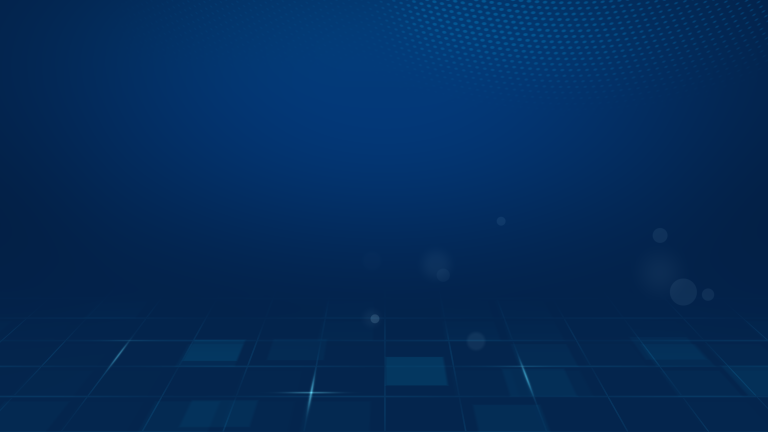
Give the GLSL for this background, as a WebGL 1 fragment shader.

```glsl
precision highp float;
// Deep blue stage: an elliptical glow over a tiled floor in perspective,
// with a curved halftone sheet along the top and soft lens discs in the air.
// Positions are in canvas heights; the floor uses 1 / depth-below-horizon.

uniform vec2 u_resolution;

#define NIGHT vec3(0.010, 0.135, 0.293)
#define GLOW vec3(0.010, 0.220, 0.470)
#define DOT_COLOR vec3(0.010, 0.400, 0.640)
#define LINE_COLOR vec3(0.020, 0.100, 0.115)
#define TILE_COLOR vec3(0.000, 0.120, 0.130)
#define GLINT_COLOR vec3(0.200, 0.360, 0.340)
#define DISC_COLOR vec3(0.080, 0.088, 0.080)
#define GLOW_CENTER vec2(0.89, 0.80)
#define GLOW_RADII vec2(1.10, 0.57)
#define FLOOR_CELL vec2(0.1875, 0.0895)
#define DOT_PITCH vec2(0.0190, 0.0130)

float hash(vec2 p) {
  return fract(sin(dot(p, vec2(127.1, 311.7))) * 43758.5453);
}

float gauss(float x, float width) {
  float t = x / width;
  return exp(-t * t);
}

// Rectangle in floor cells, with a slightly soft rim
float tile(vec2 cell, vec2 center, vec2 halfSize) {
  vec2 q = abs(cell - center) - halfSize;
  return 1.0 - smoothstep(-0.03, 0.03, max(q.x, q.y));
}

// Light streak along a floor line, with a fainter cross streak on its row
float glint(vec2 cell, vec2 center, float crossRow, float crossGain) {
  vec2 q = cell - center;
  float along = gauss(q.x, 0.020) * gauss(q.y, 0.45);
  float across = gauss(cell.y - crossRow, 0.030) * gauss(q.x, 0.32);
  return along + crossGain * across;
}

// Lens disc; softness 0 is crisp, 1 fades from the middle
float disc(vec2 p, vec2 center, float radius, float softness) {
  float edge = max(radius * softness, 1.5 / u_resolution.y);
  return 1.0 - smoothstep(radius - edge, radius, length(p - center));
}

vec3 backdrop(vec2 p) {
  float r = length((p - GLOW_CENTER) / GLOW_RADII);
  float light = 1.0 - smoothstep(0.08, 1.0, r);
  vec3 color = mix(NIGHT, GLOW, light);
  color += vec3(0.0, 0.022, 0.008) * light * smoothstep(0.70, 1.0, p.y);
  // Darker sides at mid height
  float side = smoothstep(0.55, 0.95, abs(p.x - GLOW_CENTER.x));
  return color - vec3(0.0, 0.009, 0.018) * side * gauss(p.y - 0.50, 0.22);
}

// Staggered dots on bowl-shaped rows, fading below and to the left
float halftone(vec2 p) {
  float depth = 1.0 - p.y;
  float bowl = depth + 0.42 * (p.x - 1.32) * (p.x - 1.32);
  vec2 grid = vec2(p.x + 0.35 * depth, bowl) / DOT_PITCH;
  grid.x += 0.5 * mod(floor(grid.y), 2.0);
  vec2 q = (fract(grid) - 0.5) * DOT_PITCH;

  float sheet = smoothstep(0.80, 1.0, p.x) * (1.0 - smoothstep(0.08, 0.28, bowl));
  float wisp = smoothstep(0.22, 0.5, p.x) * (1.0 - smoothstep(0.75, 0.95, p.x))
             * (1.0 - smoothstep(0.02, 0.18, depth));
  float focus = gauss(p.x - 1.12, 0.38);
  float cover = sheet * mix(0.55, 1.0, focus) + 0.18 * wisp;

  float radius = mix(0.0024, 0.0042, sheet * focus);
  float aa = 1.0 / u_resolution.y;
  float spot = 1.0 - smoothstep(radius - aa, radius + aa, length(q * vec2(0.80, 1.25)));
  return spot * cover * 0.68;
}

vec3 floorLight(vec2 p) {
  float depth = max(1.0 - p.y, 0.3);
  vec2 cell = vec2((p.x - 0.891) / depth, 1.0 / depth - 1.0) / FLOOR_CELL;
  float fade = smoothstep(0.66, 0.84, depth);

  // Grid lines, measured back in canvas units for an even width
  vec2 gap = abs(fract(cell + 0.5) - 0.5) * FLOOR_CELL * vec2(depth, depth * depth);
  float aa = 0.8 / u_resolution.y;
  vec2 lines = 1.0 - smoothstep(vec2(0.0004), vec2(0.0016 + aa), gap);
  // Lines swell and fade along their length
  vec2 swell = 0.65 + 0.35 * sin(cell.yx * vec2(2.3, 1.4) + floor(cell + 0.5) * 2.1);
  lines *= swell;
  vec3 light = LINE_COLOR * max(lines.x, lines.y) * 0.62;

  // Faint random tiles, shifted off the lines
  vec2 shifted = cell + vec2(0.12, 0.08);
  float pick = hash(floor(shifted));
  float faint = tile(fract(shifted), vec2(0.5), vec2(0.43));
  light += TILE_COLOR * faint * 0.20 * smoothstep(0.35, 1.0, pick);

  // Brighter accent tiles
  float accent = tile(cell, vec2(0.44, 1.85), vec2(0.43, 0.50));
  accent += 0.75 * tile(cell, vec2(-2.59, 2.62), vec2(0.40, 0.42));
  accent += 0.45 * tile(cell, vec2(-2.13, 0.51), vec2(0.44, 0.38));
  accent += 0.40 * tile(cell, vec2(2.14, 1.46), vec2(0.45, 0.46));
  accent += 0.45 * tile(cell, vec2(1.60, 0.37), vec2(0.44, 0.38));
  accent += 0.35 * tile(cell, vec2(4.32, 2.70), vec2(0.45, 0.45));
  accent += 0.35 * tile(cell, vec2(-1.33, 2.65), vec2(0.42, 0.42));
  accent += 0.45 * tile(cell, vec2(5.35, 1.53), vec2(0.45, 0.50));
  light += TILE_COLOR * accent * 0.58;

  float sparkle = glint(cell, vec2(-1.0, 1.12), 1.12, 0.75);
  sparkle += 0.75 * glint(cell, vec2(-4.0, 2.45), 3.0, 0.22);
  sparkle += 0.80 * glint(cell, vec2(2.0, 1.65), 2.0, 0.22);
  return (light + GLINT_COLOR * sparkle + vec3(0.005, 0.010, 0.008)) * fade;
}

float lensDiscs(vec2 p) {
  float haze = disc(p, vec2(1.528, 0.368), 0.078, 1.0) + disc(p, vec2(1.010, 0.387), 0.050, 0.8);
  float crisp = disc(p, vec2(1.528, 0.455), 0.019, 0.1) + disc(p, vec2(1.160, 0.488), 0.012, 0.1);
  crisp += disc(p, vec2(1.582, 0.324), 0.033, 0.1) + disc(p, vec2(1.639, 0.318), 0.016, 0.1);
  crisp += disc(p, vec2(1.102, 0.210), 0.026, 0.4) + 0.5 * disc(p, vec2(1.026, 0.363), 0.017, 0.1);
  float spark = disc(p, vec2(0.868, 0.262), 0.012, 0.2) + 0.3 * disc(p, vec2(0.861, 0.264), 0.03, 0.8);
  return 0.45 * haze + 0.60 * crisp + 1.2 * spark + 0.1 * disc(p, vec2(0.861, 0.396), 0.027, 0.4);
}

void main() {
  vec2 p = gl_FragCoord.xy / u_resolution.y;
  vec3 color = mix(backdrop(p), DOT_COLOR, halftone(p));
  color += floorLight(p) + DISC_COLOR * lensDiscs(p);
  gl_FragColor = vec4(color, 1.0);
}
```
